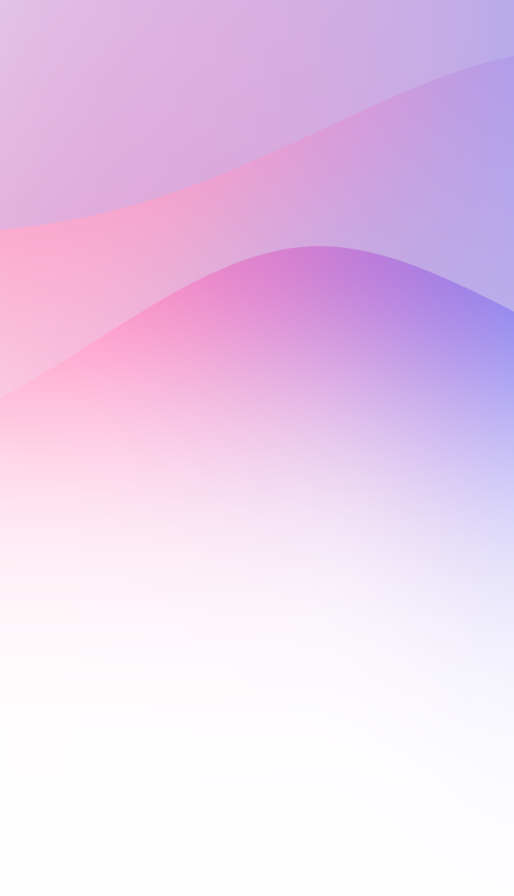
This background is drawn by a Shadertoy shader. Its source:

```glsl
#define UPPER_ENDS vec2(0.2565, 0.0625)
#define UPPER_SLOPES vec2(-0.05, -0.11)
#define UPPER_BULGE 0.17
#define CREST vec2(0.62, 0.2747)
#define LOWER_ENDS vec2(0.444, 0.3477)
#define LOWER_SLOPES vec2(-0.30, 0.29)
#define FADE_START 0.27
#define FADE_LENGTH 0.24
#define FADE_EXTRA_RIGHT 0.045
#define FADE_POWER 1.7
#define PAPER vec3(0.998, 0.998, 1.0)

// Cubic through two end heights with given end slopes
float hermite(float s, vec2 ends, vec2 slopes) {
    float r = 1.0 - s;
    return mix(ends.x, ends.y, s * s * (3.0 - 2.0 * s))
         + s * r * (slopes.x * r - slopes.y * s);
}

// Smooth colour ramp through four evenly spaced stops
vec3 ramp(float x, vec3 a, vec3 b, vec3 c, vec3 d) {
    float u = x * 3.0;
    return -a * (u - 1.0) * (u - 2.0) * (u - 3.0) / 6.0
         +  b * u * (u - 2.0) * (u - 3.0) / 2.0
         -  c * u * (u - 1.0) * (u - 3.0) / 2.0
         +  d * u * (u - 1.0) * (u - 2.0) / 6.0;
}

// Wave edges, measured downwards from the top
float upperEdge(float x) {
    float bump = x * (1.0 - x);
    return hermite(x, UPPER_ENDS, UPPER_SLOPES) + UPPER_BULGE * bump * bump;
}

float lowerEdge(float x) {
    float rightSpan = 1.0 - CREST.x;
    if (x < CREST.x) {
        return hermite(x / CREST.x, vec2(LOWER_ENDS.x, CREST.y),
                       vec2(LOWER_SLOPES.x * CREST.x, 0.0));
    }
    return hermite((x - CREST.x) / rightSpan, vec2(CREST.y, LOWER_ENDS.y),
                   vec2(0.0, LOWER_SLOPES.y * rightSpan));
}

float coverage(float signedDepth) {
    return clamp(0.5 + signedDepth / fwidth(signedDepth), 0.0, 1.0);
}

// Layer colours
vec3 skyColor(float x, float depth) {
    vec3 base = ramp(x, vec3(0.89, 0.73, 0.89), vec3(0.865, 0.68, 0.87),
                        vec3(0.82, 0.67, 0.88), vec3(0.72, 0.67, 0.92));
    return base + vec3(0.0, 0.25, 0.16) * (0.13 - depth) * (1.0 - x);
}

vec3 bandColor(float x, float across) {
    vec3 top = ramp(x, vec3(0.98, 0.67, 0.81), vec3(0.945, 0.64, 0.81),
                       vec3(0.85, 0.61, 0.85), vec3(0.69, 0.62, 0.91));
    vec3 bottom = ramp(x, vec3(0.98, 0.79, 0.885), vec3(0.92, 0.69, 0.85),
                          vec3(0.80, 0.66, 0.88), vec3(0.73, 0.68, 0.925));
    return mix(top, bottom, across);
}

vec3 hillColor(float x, float depth) {
    vec3 hue = ramp(x, vec3(1.0, 0.56, 0.75), vec3(0.95, 0.53, 0.775),
                       vec3(0.77, 0.49, 0.84), vec3(0.55, 0.50, 0.93));
    float reach = FADE_LENGTH + FADE_EXTRA_RIGHT * smoothstep(0.6, 1.0, x);
    float fall = max(depth - FADE_START, 0.0) / reach;
    return mix(PAPER, hue, exp(-pow(fall, FADE_POWER)));
}

void mainImage(out vec4 fragColor, in vec2 fragCoord) {
    vec2 uv = fragCoord / iResolution.xy;
    float depth = 1.0 - uv.y;
    float upper = upperEdge(uv.x);
    float lower = lowerEdge(uv.x);
    float across = clamp((depth - upper) / (lower - upper), 0.0, 1.0);

    // Stack the layers from back to front
    vec3 color = skyColor(uv.x, depth);
    color = mix(color, bandColor(uv.x, across), coverage(depth - upper));
    color = mix(color, hillColor(uv.x, depth), coverage(depth - lower));
    fragColor = vec4(clamp(color, 0.0, 1.0), 1.0);
}
```
